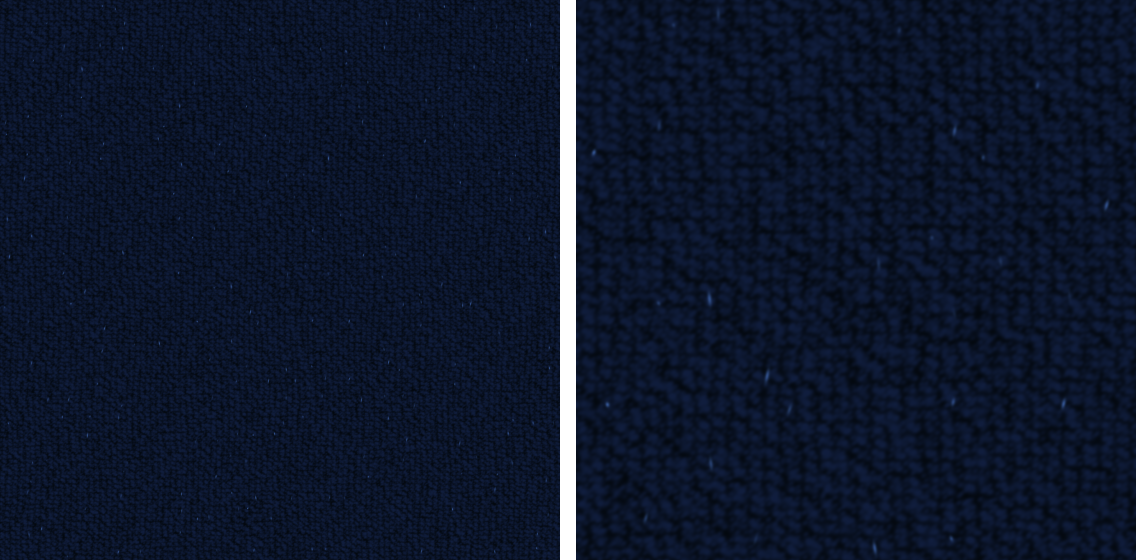
Left, the full canvas; right, a detail of the centre.
Reproduce this texture procedurally as a three.js fragment shader.

```glsl
varying vec2 vUv;

const vec3 SHADOW_NAVY = vec3(0.020, 0.045, 0.088);
const vec3 LIGHT_NAVY = vec3(0.060, 0.110, 0.230);
const vec3 FLECK_BLUE = vec3(0.22, 0.36, 0.62);

const vec2 STITCHES = vec2(96.0, 132.0);  // columns and rows of knit
const vec2 FIBRES = vec2(220.0, 250.0);   // finer fuzz over the stitches
const float STITCH_SLANT = 0.45;
const float STITCH_JITTER = 0.36;
const float STITCH_GAIN = 0.98;
const float FIBRE_SLANT = -0.3;
const float FIBRE_JITTER = 0.7;
const float FIBRE_GAIN = 0.40;
const float FALLOFF = 6.6;                // tightness of each soft grain
const float GRAIN_VARIETY = 0.58;         // spread of brightness among grains
const float STREAK_GAIN = 0.09;
const float MOTTLE_GAIN = 0.018;
const float CREVICE_DEPTH = 0.45;         // bends tones towards deep gaps
const float MID_TONE = 0.53;

const float FLECK_CELLS = 30.0;
const float FLECK_SHARE = 0.28;
const vec2 FLECK_SIZE = vec2(0.0012, 0.0038);

const float PI = 3.14159;

float hash(vec2 p) {
  vec3 q = fract(vec3(p.xyx) * 0.1031);
  q += dot(q, q.yzx + 33.33);
  return fract((q.x + q.y) * q.z);
}

vec2 hash2(vec2 p) {
  return vec2(hash(p + 17.3), hash(p + 71.9));
}

// Sum of soft slanted grains on a jittered grid, centred on zero
float grains(vec2 p, float jitter, float slant) {
  vec2 cell = floor(p);
  float sum = 0.0;
  for (int j = -1; j <= 1; j++) {
    for (int i = -1; i <= 1; i++) {
      vec2 id = cell + vec2(float(i), float(j));
      vec2 d = p - id - 0.5 - jitter * (hash2(id) - 0.5);
      d.y += slant * d.x;
      float streak = sin(id.y * 0.31 + 2.0 * PI * hash(vec2(id.x, 5.0)));
      float variety = GRAIN_VARIETY * (hash(id + 3.7) - 0.5);
      float brightness = 1.0 + variety + STREAK_GAIN * streak;
      sum += brightness * exp(-FALLOFF * dot(d, d));
    }
  }
  return sum - PI / FALLOFF;
}

// Slow wander of the yarn, in stitch units
vec2 wander(vec2 uv) {
  return vec2(sin(uv.y * 23.0 + 2.0 * sin(uv.x * 9.0)),
              sin(uv.x * 31.0 + 2.0 * sin(uv.y * 13.0))) * 0.25;
}

// Broad uneven shading from layered sines
float mottle(vec2 uv) {
  float a = sin(uv.x * 19.0 + 2.0 * sin(uv.y * 14.0));
  float b = sin(uv.y * 27.0 + 2.5 * sin(uv.x * 21.0 + 1.0));
  float c = sin(uv.x * 63.0 + uv.y * 41.0 + 2.0 * sin(uv.y * 47.0));
  return (a + b + c) * 0.6;
}

// Sparse bright hairs, short and nearly upright
float flecks(vec2 uv) {
  vec2 p = uv * FLECK_CELLS;
  vec2 id = floor(p);
  vec2 centre = 0.5 + 0.65 * (hash2(id + 200.0) - 0.5);
  vec2 d = (fract(p) - centre) / FLECK_CELLS;
  d.x -= d.y * 0.5 * (hash(id + 90.0) - 0.4);
  float size = mix(0.35, 1.0, hash(id + 130.0));
  d /= FLECK_SIZE * vec2(1.0, size);
  float present = step(hash(id + 310.0), FLECK_SHARE);
  return present * mix(0.15, 0.9, hash(id + 410.0)) * exp(-dot(d, d));
}

void main() {
  vec2 knit = vUv * STITCHES + wander(vUv);

  float relief = STITCH_GAIN * grains(knit, STITCH_JITTER, STITCH_SLANT);
  relief += FIBRE_GAIN * grains(vUv * FIBRES + 40.0, FIBRE_JITTER, FIBRE_SLANT);
  relief += MOTTLE_GAIN * mottle(vUv);
  float tone = MID_TONE + relief - CREVICE_DEPTH * relief * relief;

  vec3 colour = mix(SHADOW_NAVY, LIGHT_NAVY, clamp(tone, -0.4, 1.4));
  colour = mix(colour, FLECK_BLUE, flecks(vUv));
  gl_FragColor = vec4(colour, 1.0);
}
```
